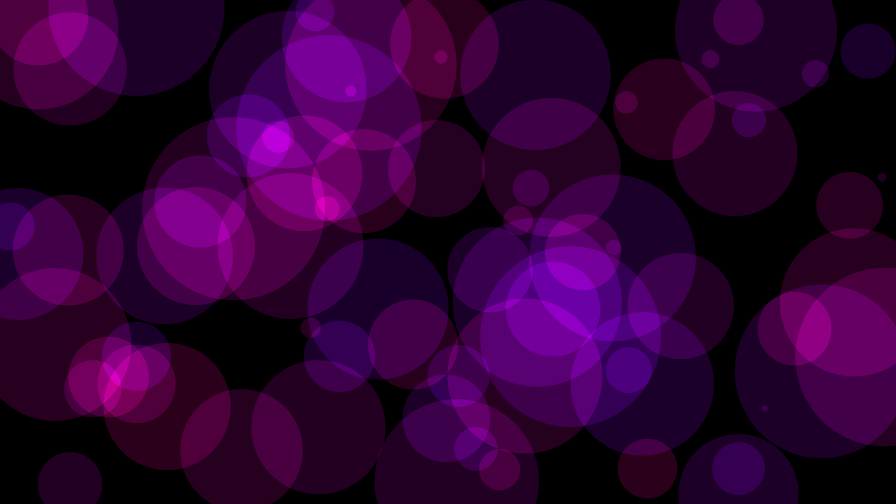
Write a WebGL 1 fragment shader that draws this background.

```glsl
precision highp float;
// Translucent magenta and violet discs adding up on black.

uniform vec2 u_resolution;

float hash(float n) {
    return fract(sin(n * 127.1 + 3.7) * 43758.5453);
}

// Coverage of a disc with an edge one pixel wide.
float disc(vec2 p, vec2 center, float radius, float pixel) {
    return clamp(0.5 + (radius - length(p - center)) / pixel, 0.0, 1.0);
}

void main() {
    // The canvas height is one unit.
    float pixel = 1.0 / u_resolution.y;
    float aspect = u_resolution.x * pixel;
    vec2 p = gl_FragCoord.xy * pixel;

    const float COUNT = 78.0;
    vec3 color = vec3(0.0);

    for (float i = 0.0; i < COUNT; i++) {
        // Random place, evenly spread sizes.
        vec2 center = vec2(hash(i) * aspect, hash(i + 100.5));
        float radius = mix(0.005, 0.185, (i + 0.5) / COUNT);

        // Tint between crimson and indigo.
        vec3 tint = mix(vec3(0.165, 0.0, 0.105), vec3(0.095, 0.0, 0.17), hash(i + 200.3));
        color += tint * disc(p, center, radius, pixel);
    }

    gl_FragColor = vec4(min(color, 1.0), 1.0);
}
```
